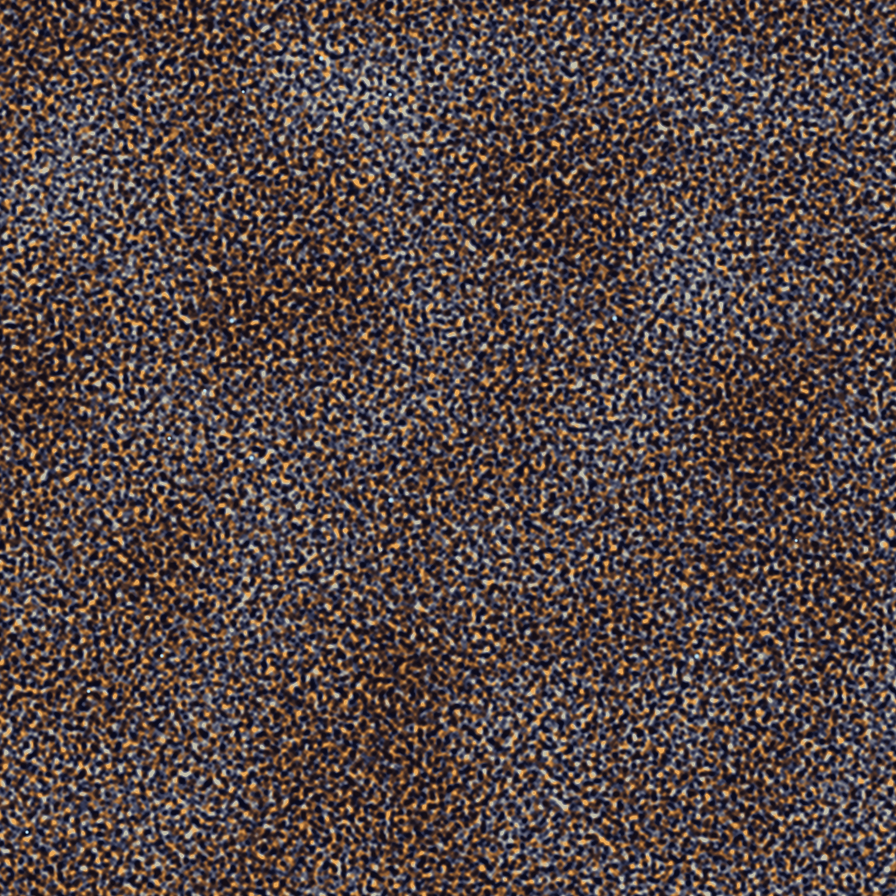
Reproduce this texture procedurally as a Shadertoy shader.

```glsl
// Dense fine grain of dark navy, brown, grey and orange flecks with faint rusty clouds.
// Two crossed, slightly stretched gradient noises set the tone, a third sets the hue,
// and a sparse jittered grid adds a few pale blue specks.

// Grain: cells per canvas height, across and along each stroke
const vec2  GRAIN_FREQ   = vec2(162.0, 126.0);
const float HUE_FREQ     = 112.0;
const float STROKE_TILT  = 0.68;
const float TONE_GAIN    = 3.6;   // brings the summed noise to unit deviation
const float HUE_GAIN     = 4.6;
const float HUE_SOFTNESS = 1.15;

// Broad clouds: rusty and a little darker
const float CLOUD_FREQ   = 4.3;
const float CLOUD_WARMTH = 1.5;
const float CLOUD_SHADE  = 0.75;
const float COOL_DRIFT   = 0.35;  // cooler towards the right

// Sparse pale specks
const float SPECK_GRID   = 24.0;
const float SPECK_RADIUS = 0.0042;
const float SPECK_CHANCE = 0.045;
const vec3  SPECK_COLOR  = vec3(0.72, 0.90, 0.98);

// Cool and warm ramps, from shadow to highlight
const vec3 COOL_DEEP   = vec3(0.03, 0.035, 0.11);
const vec3 COOL_DARK   = vec3(0.06, 0.07, 0.16);
const vec3 COOL_MID    = vec3(0.22, 0.24, 0.35);
const vec3 COOL_LIGHT  = vec3(0.43, 0.44, 0.50);
const vec3 COOL_BRIGHT = vec3(0.77, 0.76, 0.68);
const vec3 WARM_DEEP   = vec3(0.08, 0.05, 0.08);
const vec3 WARM_DARK   = vec3(0.14, 0.10, 0.12);
const vec3 WARM_MID    = vec3(0.32, 0.21, 0.16);
const vec3 WARM_LIGHT  = vec3(0.60, 0.39, 0.20);
const vec3 WARM_BRIGHT = vec3(0.93, 0.67, 0.34);

float hash(vec2 p) {
    vec3 q = fract(p.xyx * vec3(0.1031, 0.1030, 0.0973));
    q += dot(q, q.yzx + 33.33);
    return fract((q.x + q.y) * q.z);
}

float cornerSlope(vec2 cell, vec2 corner, vec2 local) {
    float angle = 6.28318 * hash(cell + corner);
    return dot(vec2(cos(angle), sin(angle)), local - corner);
}

float gradientNoise(vec2 p) {
    vec2 cell = floor(p), f = fract(p);
    vec2 blend = f * f * f * (f * (f * 6.0 - 15.0) + 10.0);
    float low = mix(cornerSlope(cell, vec2(0, 0), f), cornerSlope(cell, vec2(1, 0), f), blend.x);
    float high = mix(cornerSlope(cell, vec2(0, 1), f), cornerSlope(cell, vec2(1, 1), f), blend.x);
    return mix(low, high, blend.y);
}

vec2 rotate(vec2 p, float angle) {
    float c = cos(angle), s = sin(angle);
    return vec2(c * p.x - s * p.y, s * p.x + c * p.y);
}

// Piecewise ramp over a tone measured in standard deviations
vec3 ramp(float tone, vec3 deep, vec3 dark, vec3 mid, vec3 light, vec3 bright) {
    vec3 color = mix(deep, dark, clamp((tone + 2.1) / 0.9, 0.0, 1.0));
    color = mix(color, mid, clamp((tone + 1.2) / 1.1, 0.0, 1.0));
    color = mix(color, light, clamp((tone + 0.1) / 1.05, 0.0, 1.0));
    return mix(color, bright, clamp((tone - 0.95) / 1.25, 0.0, 1.0));
}

// Rare soft dots, one per chosen cell, more frequent near the left
float specks(vec2 p) {
    vec2 cell = floor(p * SPECK_GRID);
    vec2 jitter = 0.2 + 0.6 * vec2(hash(cell + 17.0), hash(cell + 59.0));
    float chance = SPECK_CHANCE * mix(1.0, 0.1, smoothstep(0.0, 0.7, p.x));
    float size = SPECK_RADIUS * mix(0.6, 1.0, hash(cell + 83.0));
    float dist = length(p - (cell + jitter) / SPECK_GRID);
    return step(hash(cell + 131.0), chance) * (1.0 - smoothstep(0.2 * size, size, dist));
}

void mainImage(out vec4 fragColor, in vec2 fragCoord) {
    vec2 p = fragCoord / iResolution.y;

    // Broad clouds
    vec2 cloudPoint = rotate(p, 0.5) * CLOUD_FREQ + 7.3;
    float cloud = gradientNoise(cloudPoint) + 0.5 * gradientNoise(cloudPoint * 2.3 + 21.0);

    // Short strokes crossing in two directions
    float strokes = gradientNoise(rotate(p, STROKE_TILT) * GRAIN_FREQ + 41.0)
                  + gradientNoise(rotate(p, -STROKE_TILT - 0.17) * GRAIN_FREQ + 313.0);
    float tone = strokes * TONE_GAIN - cloud * CLOUD_SHADE;

    // Warm or cool tint of each fleck
    float hue = gradientNoise(rotate(p, 0.31) * HUE_FREQ + 517.0) * HUE_GAIN
              + cloud * CLOUD_WARMTH - COOL_DRIFT * (p.x - 0.5);
    float warmth = smoothstep(-HUE_SOFTNESS, HUE_SOFTNESS, hue);

    vec3 cool = ramp(tone, COOL_DEEP, COOL_DARK, COOL_MID, COOL_LIGHT, COOL_BRIGHT);
    vec3 warm = ramp(tone, WARM_DEEP, WARM_DARK, WARM_MID, WARM_LIGHT, WARM_BRIGHT);
    vec3 color = mix(mix(cool, warm, warmth), SPECK_COLOR, specks(p));
    fragColor = vec4(color, 1.0);
}
```
